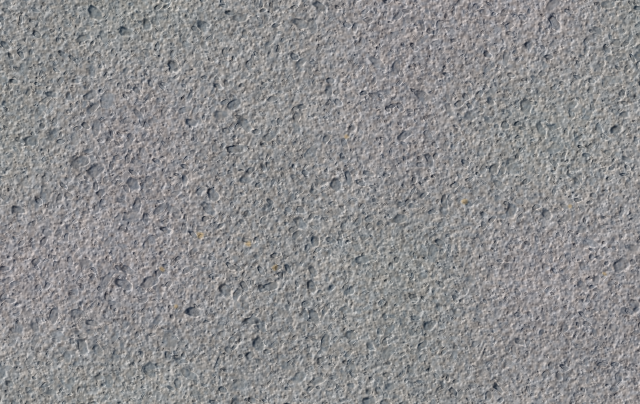
Reproduce this texture procedurally as a Shadertoy shader.

```glsl
// Weathered asphalt: gritty grey binder with small blue-grey stones and shadowed pits.
#define BASE_TONE 0.570
#define GRIT_CONTRAST 0.25
#define SHADOW_DEPTH 0.27
#define RIM_LIGHT 0.17
#define STONE_DARKEN 0.055
#define COARSE_CELLS 23.0
#define MEDIUM_CELLS 42.0
#define FINE_CELLS 74.0
#define OCHRE_CELLS 11.0
#define OCHRE_COLOR vec3(0.70, 0.60, 0.44)
#define LIGHT_DIR vec2(-0.87, 0.49)

vec3 hash3(vec2 cell) {
    vec3 h = fract(cell.xyx * vec3(0.1031, 0.1030, 0.0973));
    h += dot(h, h.yxz + 33.33);
    return fract((h.xxy + h.yzz) * h.zyx);
}

float noise(vec2 p) {
    vec2 cell = floor(p), f = fract(p);
    f = f * f * (3.0 - 2.0 * f);
    float low = mix(hash3(cell).x, hash3(cell + vec2(1, 0)).x, f.x);
    float high = mix(hash3(cell + vec2(0, 1)).x, hash3(cell + vec2(1, 1)).x, f.x);
    return mix(low, high, f.y);
}

// Turned lattice, so that no grid lines show.
vec2 turn(vec2 p, float angle) {
    float c = cos(angle), s = sin(angle);
    return vec2(c * p.x - s * p.y, s * p.x + c * p.y);
}

// Slope of a noise surface toward the light.
float relief(vec2 p, float scale, float angle) {
    vec2 q = turn(p * scale, angle) + 400.0;
    return noise(q) - noise(q + turn(0.75 * LIGHT_DIR, angle));
}

// Scattered angular pits: x is the tone change, y is the stone coverage.
vec2 pits(vec2 p, float cells, float density, float pixel) {
    vec2 q = turn(p * cells, 0.35) + 100.0, home = floor(q);
    vec2 light = turn(LIGHT_DIR, 0.35);
    vec2 result = vec2(0.0);
    for (int j = -1; j <= 1; j++)
    for (int i = -1; i <= 1; i++) {
        vec2 cell = home + vec2(i, j);
        vec3 place = hash3(cell + cells * 3.0);
        vec3 form = hash3(cell + cells * 7.0 + 19.0);
        if (place.z > density) continue;

        // Rotated, stretched shape between an ellipse and a lozenge
        vec2 offset = q - cell - 0.15 - 0.7 * place.xy;
        vec2 local = turn(offset, 6.2832 * form.x) * vec2(0.8, 1.0 + 0.7 * form.y);
        float radius = mix(0.15, 0.42, form.z * sqrt(form.z));
        vec2 a = abs(local);
        float dist = mix(length(local), max(a.x, a.y + 0.4 * a.x), 0.5) - radius;

        // Shadow on the near wall, glint on the far wall
        float blur = 0.02 + 0.45 * pixel * cells;
        float inside = 1.0 - smoothstep(-blur, blur, dist);
        float facing = dot(offset, light) / (length(offset) + 0.03);
        float strength = 0.3 + 1.0 * fract(form.y * 7.0 + place.x);
        float shade = 1.0 - smoothstep(0.0, 0.10 + blur, abs(dist + 0.05));
        float glint = 1.0 - smoothstep(0.0, 0.07 + blur, abs(dist - 0.02));
        float wall = facing > 0.0 ? -SHADOW_DEPTH * shade * facing
                                  : -RIM_LIGHT * glint * facing;
        result.x += strength * (wall - STONE_DARKEN * inside);
        result.y = max(result.y, inside);
    }
    return result;
}

// Rare ochre pebbles.
float ochre(vec2 p, float pixel) {
    vec2 q = p * OCHRE_CELLS, cell = floor(q);
    vec3 h = hash3(cell + 71.0);
    float radius = mix(0.05, 0.10, fract(h.z * 91.0));
    float blur = 0.02 + pixel * OCHRE_CELLS;
    float dist = length(q - cell - 0.2 - 0.6 * h.xy) - radius;
    return step(h.z, 0.06) * (1.0 - smoothstep(-blur, blur, dist));
}

void mainImage(out vec4 fragColor, in vec2 fragCoord) {
    float pixel = 1.0 / iResolution.y;
    vec2 p = fragCoord * pixel;

    // Ragged outlines and uneven clustering
    vec2 wobble = vec2(noise(p * 70.0 + 5.0), noise(p * 70.0 + 47.0)) - 0.5;
    vec2 bent = p + 0.006 * wobble;
    float cluster = noise(p * 4.0 + 13.0) - 0.5;

    // Embedded stones and pits
    vec2 coarse = pits(bent, COARSE_CELLS, 0.36 + 0.35 * cluster, pixel);
    vec2 medium = pits(bent, MEDIUM_CELLS, 0.66 + 0.40 * cluster, pixel);
    vec2 fine = pits(bent, FINE_CELLS, 0.62, pixel);
    float stone = max(coarse.y, 0.7 * medium.y);

    // Binder grit, smoother on the stone faces
    float grit = 0.25 * relief(p, 66.0, 0.5) + 0.75 * relief(p, 130.0, 1.1)
               + 0.75 * relief(p, 225.0, 2.0);
    grit += 0.5 * (noise(turn(p * 170.0, 0.8) + 300.0) - 0.5);
    float tone = BASE_TONE + GRIT_CONTRAST * grit * (1.0 - 0.5 * stone);
    tone += 0.04 * (noise(p * 7.0) - 0.5) + 0.04 * (noise(p * 38.0 + 9.0) - 0.5);
    tone += coarse.x + 0.9 * medium.x * (1.0 - 0.7 * coarse.y);
    tone += 0.65 * fine.x * (1.0 - 0.6 * stone);

    // Shadows lean blue, highlights stay nearly neutral
    tone = clamp(tone, 0.15, 0.80);
    float below = 0.53 - tone;
    vec3 color = tone + below * vec3(-0.05, 0.0, below > 0.0 ? 0.09 : 0.04);
    color += stone * vec3(-0.012, 0.0, 0.008);
    color += 0.03 * (noise(p * 110.0 + 3.0) - 0.5) * vec3(1.0, 0.0, -1.0);
    color += 0.014 * (noise(p * 3.0 + 21.0) - 0.5) * vec3(1.0, -1.0, 0.6);

    color = mix(color, OCHRE_COLOR * (0.45 + tone), 0.7 * ochre(bent, pixel));
    fragColor = vec4(clamp(color, 0.0, 1.0), 1.0);
}
```
